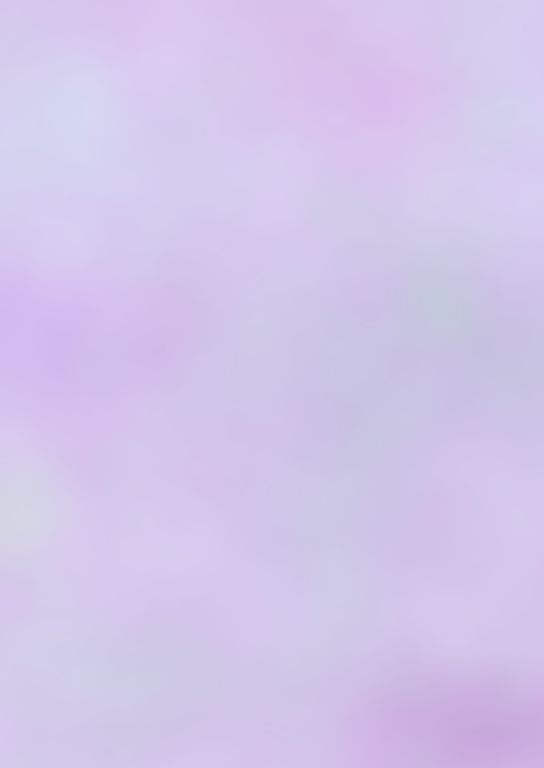
Write a WebGL 2 fragment shader that draws this background.

```glsl
#version 300 es
precision highp float;

uniform vec2 u_resolution;
out vec4 fragColor;

vec2 randomGradient(vec2 cell) {
    vec3 h = fract(vec3(cell.xyx) * vec3(0.1031, 0.1030, 0.0973));
    h += dot(h, h.yzx + 33.33);
    float angle = 6.2832 * fract((h.x + h.y) * h.z);
    return vec2(cos(angle), sin(angle));
}

float gradientNoise(vec2 p) {
    vec2 i = floor(p), f = fract(p);
    vec2 u = f * f * f * (f * (f * 6.0 - 15.0) + 10.0);
    vec2 e = vec2(1.0, 0.0);
    float a = dot(randomGradient(i), f);
    float b = dot(randomGradient(i + e.xy), f - e.xy);
    float c = dot(randomGradient(i + e.yx), f - e.yx);
    float d = dot(randomGradient(i + e.xx), f - e.xx);
    return mix(mix(a, b, u.x), mix(c, d, u.x), u.y);
}

float softNoise(vec2 p) {
    float sum = 0.0, weight = 1.0;
    for (int octave = 0; octave < 3; octave++) {
        sum += weight * gradientNoise(p);
        p = mat2(1.6, 1.2, -1.2, 1.6) * p + 7.3;
        weight *= 0.42;
    }
    return sum;
}

// Lays a soft-edged patch of colour over the base.
vec3 wash(vec3 base, vec3 tint, vec2 p, vec2 center, vec2 radius, float strength) {
    vec2 d = (p - center) / radius;
    return mix(base, tint, strength * exp(-dot(d, d)));
}

void main() {
    vec2 p = gl_FragCoord.xy / u_resolution.y;

    // Uneven outlines for the patches
    vec2 q = p + 0.05 * vec2(softNoise(p * 5.0), softNoise(p * 5.0 + 31.7));

    vec3 lilac = vec3(0.845, 0.78, 0.932);
    vec3 paleBlue = vec3(0.835, 0.835, 0.945);
    vec3 pink = vec3(0.86, 0.755, 0.925);
    vec3 greyBlue = vec3(0.775, 0.76, 0.88);
    vec3 sage = vec3(0.765, 0.805, 0.86);

    // Broad washes
    vec3 color = lilac;
    color = wash(color, paleBlue, q, vec2(0.08, 0.81), vec2(0.24, 0.11), 0.95);
    color = wash(color, paleBlue, q, vec2(0.68, 0.86), vec2(0.11, 0.17), 0.7);
    color = wash(color, pink, q, vec2(0.34, 0.94), vec2(0.14, 0.12), 0.8);
    color = wash(color, pink, q, vec2(0.53, 0.85), vec2(0.07, 0.12), 0.8);
    color = wash(color, greyBlue, q, vec2(0.56, 0.52), vec2(0.25, 0.16), 0.95);
    color = wash(color, greyBlue, q, vec2(0.44, 0.29), vec2(0.11, 0.15), 0.55);
    color = wash(color, sage, q, vec2(0.57, 0.59), vec2(0.05, 0.07), 0.7);
    color = wash(color, sage, q, vec2(0.46, 0.71), vec2(0.07, 0.05), 0.4);
    color = wash(color, vec3(0.83, 0.72, 0.95), q, vec2(0.04, 0.56), vec2(0.11, 0.09), 0.9);
    color = wash(color, vec3(0.81, 0.73, 0.905), q, vec2(0.18, 0.51), vec2(0.09, 0.08), 0.7);
    color = wash(color, vec3(0.82, 0.83, 0.88), q, vec2(0.02, 0.33), vec2(0.07, 0.08), 0.9);
    color = wash(color, vec3(0.80, 0.79, 0.89), q, vec2(0.19, 0.11), vec2(0.26, 0.11), 0.75);
    color = wash(color, vec3(0.785, 0.67, 0.865), q, vec2(0.63, 0.05), vec2(0.17, 0.10), 0.95);

    // Fine mottling in hue and lightness
    float hueShift = softNoise(p * 7.0 + 12.4);
    float lightShift = softNoise(p * 6.0 + 53.1);
    color += hueShift * vec3(0.012, -0.028, 0.008) + 0.022 * lightShift;

    fragColor = vec4(clamp(color, 0.0, 1.0), 1.0);
}
```
